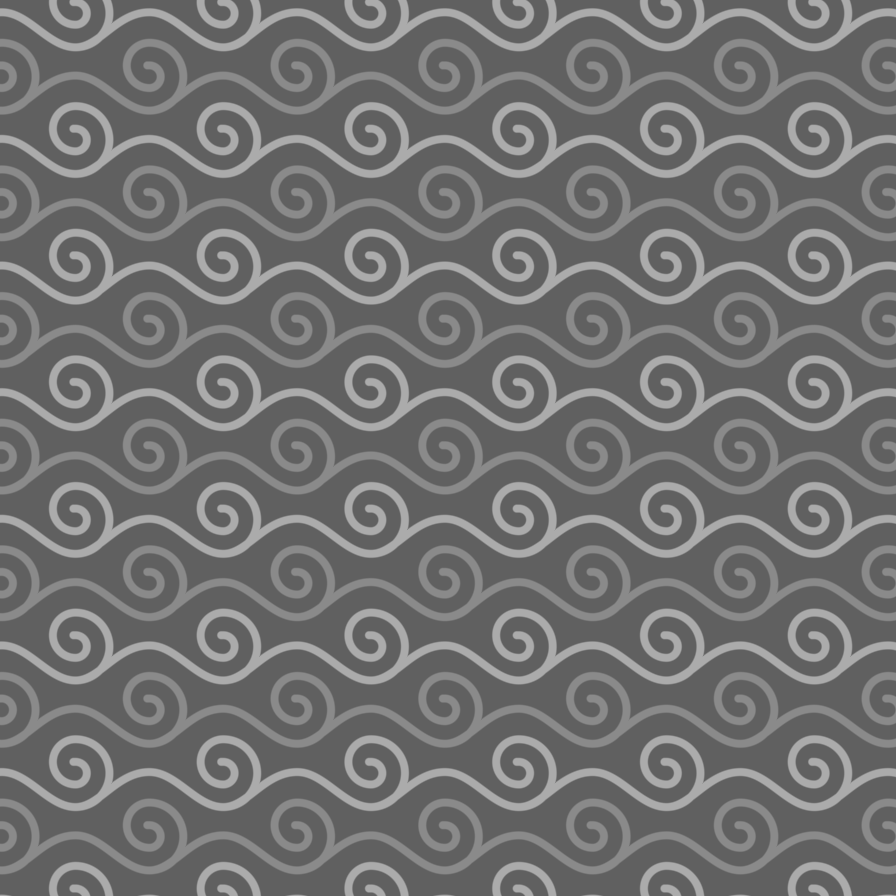
Reproduce this pattern procedurally as a three.js fragment shader.

```glsl
#define COLUMNS 6.064
#define TILE_HEIGHT 0.857
#define ORIGIN vec2(0.4141, 0.3819)
#define STROKE 0.0535
#define CURL_STEP 0.0765
#define WAVE_HEIGHT 0.237
#define WAVE_SWELL 0.016
#define EDGE 0.0011
#define GROUND_COLOR vec3(0.376)
#define BACK_COLOR vec3(0.541)
#define FRONT_COLOR vec3(0.671)

varying vec2 vUv;

const float TAU = 6.2831853;

// Distance to a half circle on the left (side -1) or right (side 1)
float halfRing(vec2 p, float radius, float side) {
  return p.x * side >= 0.0
    ? abs(length(p) - radius)
    : length(vec2(p.x, abs(p.y) - radius));
}

// Spiral of half circles, growing from its short inner tip to the trough
float spiralDistance(vec2 p) {
  float tipX = clamp(p.x, -0.014, 0.0);
  float d = length(p - vec2(tipX, 4.0 * CURL_STEP));
  float side = 1.0;
  for (int i = 1; i <= 3; i++) {
    float centerY = (3.5 - 0.5 * side) * CURL_STEP;
    d = min(d, halfRing(p - vec2(0.0, centerY), float(i) * CURL_STEP, side));
    side = -side;
  }
  return d;
}

// Rolling line, slightly fuller where it rises beside the spiral
float waveDistance(vec2 p) {
  float s = sin(TAU * p.x);
  float c = cos(TAU * p.x);
  float swell = WAVE_SWELL * step(0.0, p.x);
  float height = WAVE_HEIGHT * (0.5 - 0.5 * c) + swell * s * s;
  float slope = TAU * s * (0.5 * WAVE_HEIGHT + 2.0 * swell * c);
  return abs(p.y - height) / sqrt(1.0 + slope * slope);
}

// Coverage of one set of wave rows; the origin is a trough
float waveRows(vec2 p) {
  p.x = fract(p.x + 0.5) - 0.5;
  p.y = mod(p.y + 0.2, TILE_HEIGHT) - 0.2;
  float d = min(spiralDistance(p), waveDistance(p)) - 0.5 * STROKE;
  float blur = EDGE * COLUMNS;
  return 1.0 - smoothstep(-blur, blur, d);
}

void main() {
  vec2 p = (vUv - ORIGIN) * COLUMNS;
  vec2 halfTile = 0.5 * vec2(1.0, TILE_HEIGHT);
  vec3 color = mix(GROUND_COLOR, BACK_COLOR, waveRows(p - halfTile));
  color = mix(color, FRONT_COLOR, waveRows(p));
  gl_FragColor = vec4(color, 1.0);
}
```
